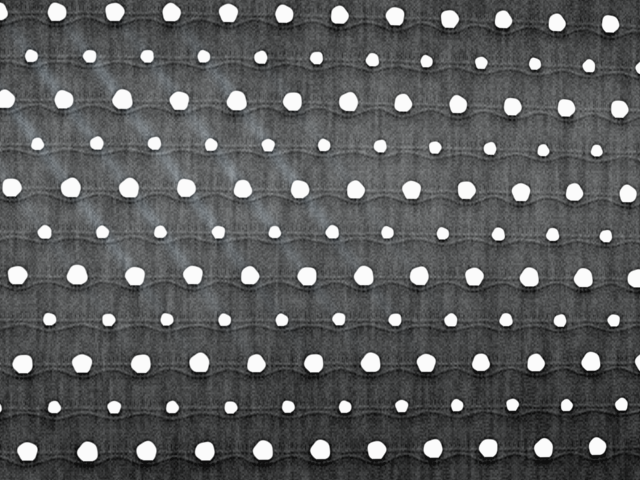
Reproduce this texture procedurally as a Shadertoy shader.

```glsl
// Dark knitted mesh backed by white: rows of large and small eyelets alternate
// on a gently bent lattice. Each row carries scalloped stitch ridges, and soft
// diagonal sheen, ribs and grain are laid over an uneven light.

#define BIG_RADIUS 0.0193
#define SMALL_RADIUS 0.0132
#define HOLE_WOBBLE 0.045
#define RIDGE_WIDTH 0.0028
#define RIDGE_STRENGTH 0.085
#define RIB_STRENGTH 0.11
#define GRAIN_STRENGTH 0.13
#define SHEEN_STRENGTH 0.11
#define KNIT_DENSITY 115.0
#define CLOTH_TINT vec3(0.985, 1.0, 1.005)
#define SHEEN_TINT vec3(0.85, 1.0, 1.12)
#define BACKING vec3(0.985)

const float PI = 3.14159;

float hash(vec2 p) {
    return fract(sin(dot(p, vec2(127.1, 311.7))) * 43758.55);
}

float noise(vec2 p) {
    vec2 cell = floor(p), f = fract(p);
    f = f * f * (3.0 - 2.0 * f);
    return mix(mix(hash(cell), hash(cell + vec2(1, 0)), f.x),
               mix(hash(cell + vec2(0, 1)), hash(cell + vec2(1, 1)), f.x), f.y);
}

float bell(float t) { return exp(-t * t); }

// Row coordinate, counted downward; rows sag and tighten toward the right.
float rowAt(vec2 p) {
    float bend = 0.614 * p.x * p.x;
    return (p.y - 0.0243 - 0.0278 * bend) / (0.0917 - 0.0038 * bend);
}

// Column coordinate; the pitch shrinks to the right and rows shift sideways.
float columnAt(float x, float row) {
    float start = -0.0017 + 0.0071 * row - 0.00012 * row * row;
    float pitch = 0.1215 + 0.00035 * row;
    float shrink = 0.00052 + 0.00001 * row;
    return (pitch - sqrt(pitch * pitch - 4.0 * shrink * (x - start))) / (2.0 * shrink);
}

// Raised thread: a lit crest with a dark groove below it.
float ridge(float t) {
    return bell(t / RIDGE_WIDTH) - 1.1 * bell(t / RIDGE_WIDTH - 2.0);
}

// Broad light over the cloth, dimmer at the top and toward the bottom.
float clothLight(vec2 p) {
    float light = mix(0.30, 0.385, smoothstep(0.0, 0.3, p.y));
    light -= 0.17 * smoothstep(0.4, 1.05, p.y);
    light -= 0.035 * smoothstep(0.75, 1.35, p.x);
    return light + 0.05 * (noise(p * 5.0) - 0.5);
}

// Ribs, loops and grain of the knit.
float knit(vec2 p) {
    float ribs = noise(p * vec2(125.0, 16.0)) - 0.5;
    float grain = noise(p * vec2(300.0, 260.0)) - 0.5;
    vec2 loops = sin(2.0 * PI * KNIT_DENSITY * p);
    return RIB_STRENGTH * ribs + GRAIN_STRENGTH * grain + 0.018 * loops.x * loops.y;
}

void mainImage(out vec4 fragColor, in vec2 fragCoord) {
    vec2 p = vec2(fragCoord.x, iResolution.y - fragCoord.y) / iResolution.y;
    float pixel = 1.0 / iResolution.y;

    // Nearest eyelet and offset from it
    float rowPos = rowAt(p), row = round(rowPos);
    float isSmall = mod(row, 2.0);
    float col = columnAt(p.x, row) - 0.5 * isSmall;
    vec2 id = vec2(round(col), row);
    float across = col - id.x;
    vec2 offset = vec2(across * 0.117, (rowPos - row) * 0.0905);
    float seed = hash(id);
    vec2 jitter = 0.003 * (vec2(seed, hash(id + 17.0)) - 0.5);
    vec2 local = offset - jitter;
    float radius = mix(BIG_RADIUS, SMALL_RADIUS, isSmall) * (0.95 + 0.1 * seed);

    float shade = clothLight(p) + knit(p);

    // Flat seam and the scallop that dips below each eyelet
    float dip = pow(cos(PI * across), 2.0);
    float sway = 0.003 * (noise(p * 40.0) - 0.5);
    float scallop = offset.y - 0.009 - mix(0.016, 0.011, isSmall) * dip - sway;
    float ticks = sin(2.0 * PI * KNIT_DENSITY * p.x + 2.0 * noise(p * 60.0));
    shade += RIDGE_STRENGTH * ridge(offset.y - sway) * (0.65 + 0.35 * ticks);
    shade += RIDGE_STRENGTH * ridge(scallop) * (0.8 + 0.2 * ticks);
    shade -= 0.055 * bell((offset.y + 0.009) / 0.007) * max(ticks, 0.0);
    shade -= 0.04 * bell((scallop - 0.012) / 0.012);

    // Puckered shadow under the eyelet and its dark rim
    vec2 below = (local - vec2(0.0, radius * 1.05)) / (radius * vec2(0.95, 0.55));
    shade -= 0.21 * exp(-dot(below, below)) * (0.85 + 0.25 * ticks);
    float angle = atan(local.y, local.x);
    float wobble = sin(3.0 * angle + 6.28 * seed) + 0.6 * sin(5.0 * angle + 19.0 * seed);
    float edge = length(local * vec2(1.0, 0.96)) - radius * (1.0 + HOLE_WOBBLE * wobble);
    edge = max(edge, local.y - radius * 0.93);
    shade -= 0.08 * bell((edge - 0.002) / 0.003);

    // Diagonal sheen running through the eyelets, strongest at upper left
    float diagonal = columnAt(p.x, rowPos) - 0.5 * rowPos;
    float beam = bell((diagonal - round(diagonal)) / 0.15);
    beam *= smoothstep(-3.0, -1.0, diagonal) * (1.0 - smoothstep(2.5, 5.0, diagonal));
    beam *= smoothstep(-0.5, 1.5, rowPos) * (1.0 - smoothstep(4.0, 9.0, rowPos));
    beam *= 0.7 + 0.6 * noise(p * vec2(25.0, 12.0));

    vec3 color = max(shade, 0.06) * CLOTH_TINT + SHEEN_STRENGTH * beam * SHEEN_TINT;
    float soft = max(pixel, 0.0018);
    color = mix(color, BACKING, 1.0 - smoothstep(-soft, soft, edge));
    fragColor = vec4(color, 1.0);
}
```
